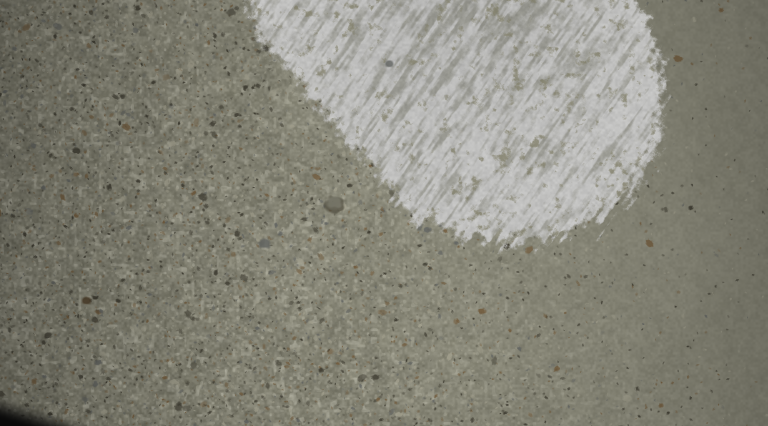
Reproduce this texture procedurally as a Shadertoy shader.

```glsl
const vec3 CONCRETE = vec3(0.532, 0.528, 0.468);
const vec3 PAINT = vec3(0.765, 0.765, 0.762);
const vec3 WORN_PAINT = vec3(0.57, 0.57, 0.535);
const vec3 DARK_STONE = vec3(0.23, 0.22, 0.18);
const vec3 RUST_STONE = vec3(0.44, 0.35, 0.23);
const vec3 GREY_STONE = vec3(0.38, 0.39, 0.38);
const vec3 PALE_STONE = vec3(0.63, 0.62, 0.55);
const vec2 BRUSH_DIR = vec2(0.57, 0.822);
const vec2 PAINT_CENTER = vec2(1.068, 0.91);
const vec3 PAINT_SPREAD = vec3(0.240, -0.069, 0.2256); // xx, xy, yy
const float GRAIN = 0.18;
const float MOTTLE = 0.08;
const float FLECK = 0.09;
const float FRINGE = 0.042;
const float VIGNETTE = 0.31;

float hash(vec2 p) {
    return fract(sin(dot(p, vec2(12.9898, 78.233))) * 43758.5453);
}

float noise(vec2 p) {
    vec2 i = floor(p), f = fract(p);
    f = f * f * (3.0 - 2.0 * f);
    return mix(mix(hash(i), hash(i + vec2(1, 0)), f.x),
               mix(hash(i + vec2(0, 1)), hash(i + vec2(1, 1)), f.x), f.y);
}

float fbm(vec2 p) {
    float sum = 0.0, amp = 0.5;
    for (int i = 0; i < 4; i++) {
        sum += amp * noise(p);
        p = mat2(1.6, 1.2, -1.2, 1.6) * p + 7.3;
        amp *= 0.5;
    }
    return sum;
}

float smoothMax(float a, float b, float k) {
    float h = max(k - abs(a - b), 0.0) / k;
    return max(a, b) + 0.25 * h * h * k;
}

// Tilted ellipse flattened along its lower left side
float paintDistance(vec2 p) {
    vec2 d = p - PAINT_CENTER;
    vec3 s = PAINT_SPREAD;
    float q = (s.z * d.x * d.x - 2.0 * s.y * d.x * d.y + s.x * d.y * d.y) / (s.x * s.z - s.y * s.y);
    float ellipse = (sqrt(q) - 1.0) * 0.46;
    float flatSide = dot(p, vec2(-0.758, -0.652)) + 1.057;
    return smoothMax(ellipse, flatSide, 0.03);
}

vec3 stoneColor(float pick) {
    vec3 c = mix(DARK_STONE, RUST_STONE, step(0.32, pick));
    c = mix(c, GREY_STONE, step(0.54, pick));
    return mix(c, PALE_STONE, step(0.68, pick));
}

// Irregular soft pebbles scattered one per cell
vec3 addStones(vec3 col, vec2 p, float cells, float density, float pixel) {
    vec2 g = p * cells, id = floor(g);
    for (int y = -1; y <= 1; y++)
    for (int x = -1; x <= 1; x++) {
        vec2 cell = id + vec2(x, y);
        vec2 d = g - cell - vec2(hash(cell + 3.1), hash(cell + 8.7));
        float turn = 6.283 * hash(cell + 15.3);
        d = mat2(cos(turn), -sin(turn), sin(turn), cos(turn)) * d;
        d.y *= 1.1 + 0.7 * hash(cell + 21.9);
        float radius = mix(0.13, 0.32, pow(hash(cell + 31.7), 2.0));
        float edge = length(d) - radius + 0.14 * (noise(d * 7.0 + cell) - 0.5);
        float soft = max(1.3 * pixel * cells, 0.10);
        float cover = 1.0 - smoothstep(-soft, soft, edge);
        cover *= step(hash(cell + 44.2), density) * mix(0.3, 0.9, hash(cell + 52.6));
        col = mix(col, stoneColor(hash(cell + 63.4)), cover);
    }
    return col;
}

vec3 addPebble(vec3 col, vec2 p, vec2 center, float radius, vec3 tint, float opacity) {
    vec2 d = (p - center) * vec2(0.9, 1.1);
    float edge = length(d) - radius * (0.75 + 0.5 * noise(d * 90.0 + 5.0));
    return mix(col, tint, opacity * (1.0 - smoothstep(-0.004, 0.004, edge)));
}

void mainImage(out vec4 fragColor, in vec2 fragCoord) {
    vec2 p = fragCoord / iResolution.y;
    float pixel = 1.0 / iResolution.y;

    // Concrete with fine grain and pale flecks, coarser in the lower left
    float coarse = 1.0 - smoothstep(0.55, 2.0, p.x + 0.5 * p.y);
    float grain = noise(p * 170.0) * 0.55 + fbm(p * 85.0) * 0.6 - 0.555;
    float mottle = noise(p * 62.0) * 0.5 + noise(p * 37.0 + 3.7) * 0.5 - 0.5;
    float fleck = smoothstep(0.62, 0.9, noise(p * 105.0 + 1.3)) - 0.15;
    vec3 col = CONCRETE + mix(0.35, 1.0, coarse) * (GRAIN * grain + MOTTLE * mottle * vec3(1.0, 0.98, 0.85));
    col += FLECK * fleck * coarse + 0.035 * (fbm(p * 7.0) - 0.47);

    // Scattered aggregate
    col = addStones(col, p, 88.0, mix(0.05, 0.45, coarse), pixel);
    col = addStones(col, p + 4.7, 56.0, mix(0.03, 0.42, coarse), pixel);
    col = addStones(col, p + 9.2, 30.0, mix(0.0, 0.20, coarse), pixel);
    col = addPebble(col, p, vec2(0.621, 0.428), 0.013, GREY_STONE, 0.8);
    col = addPebble(col, p, vec2(0.203, 0.294), 0.010, RUST_STONE * 0.7, 0.85);
    col = addPebble(col, p, vec2(0.787, 0.520), 0.021, DARK_STONE * 1.3, 0.7);
    col = addPebble(col, p, vec2(0.785, 0.525), 0.016, CONCRETE * 0.88, 0.85);

    // Brushed paint: thin broken streaks and a ragged bristle fringe
    float along = dot(p, BRUSH_DIR);
    float across = dot(p, vec2(BRUSH_DIR.y, -BRUSH_DIR.x));
    float bristle = noise(vec2(across * 115.0, along * 18.0)) - 0.5;
    float streak = 0.55 * noise(vec2(across * 165.0, along * 26.0))
                 + 0.45 * noise(vec2(across * 85.0, along * 12.0) + 5.1);
    float lower = 1.0 - smoothstep(0.48, 0.8, p.y);
    float crumble = fbm(p * 75.0) - 0.47;
    float ragged = FRINGE * mix(0.3, 1.0, lower) * bristle + 0.055 * crumble;
    float dist = paintDistance(p) + ragged;
    float cover = 1.0 - smoothstep(-0.014, 0.010, dist);
    float topWear = smoothstep(0.5, 1.0, p.y) * (1.0 - smoothstep(0.1, 0.45, abs(p.x - 1.1)));
    float patches = fbm(p * 11.0) - 0.47;
    float wear = smoothstep(0.38, 0.92, streak + 0.10 * topWear + 0.25 * patches + 0.45 * crumble);
    vec3 paint = mix(PAINT, WORN_PAINT, 0.78 * wear) + 0.10 * grain - 0.03 * topWear;

    // Small soft pits where concrete shows through
    float pits = smoothstep(0.56, 0.80, fbm(p * 62.0 + 2.0) + 0.25 * patches);
    paint = mix(paint, CONCRETE * vec3(0.94, 0.93, 0.86), 0.75 * pits);
    paint = addPebble(paint, p, vec2(0.914, 0.85), 0.009, GREY_STONE, 0.8);

    // Uneven light and the dark corner
    vec2 q = (p - vec2(0.98, 0.42)) * vec2(0.95, 0.65);
    col *= 1.02 - VIGNETTE * dot(q, q);
    col = mix(col, paint, cover * 0.97);
    float corner = p.x / 0.17 + p.y / 0.055;
    col = mix(vec3(0.04), col, smoothstep(0.3, 1.4, corner));

    fragColor = vec4(clamp(col, 0.0, 1.0), 1.0);
}
```
